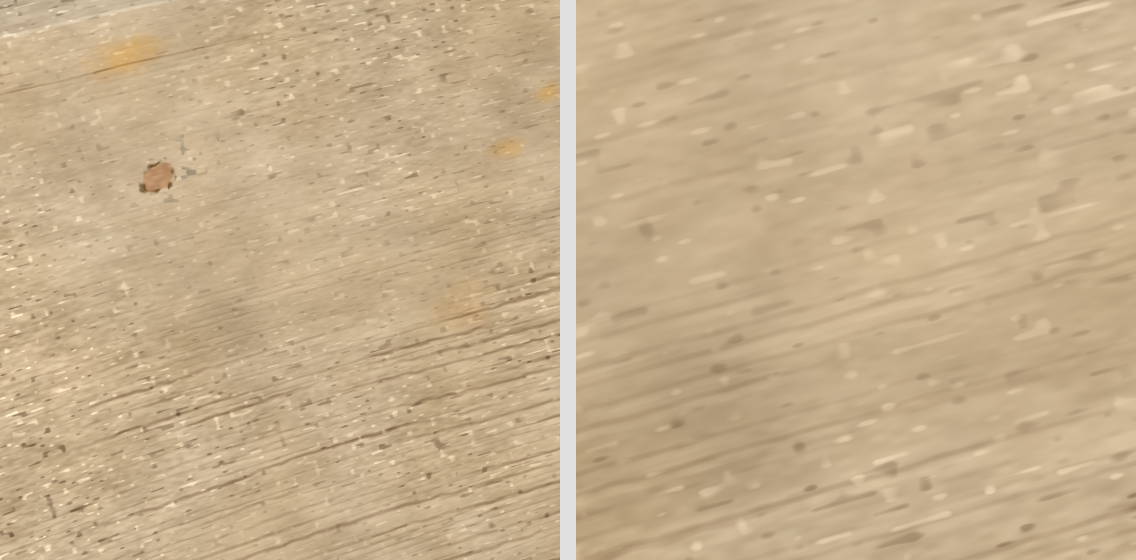
Left, the full canvas; right, a detail of the centre.
Reproduce this texture procedurally as a Shadertoy shader.

```glsl
// Weathered pale plank with slanted grain, open cracks, a small knot and rusty stains.

float hash(vec2 p) {
    vec3 q = fract(vec3(p.xyx) * 0.1031);
    q += dot(q, q.yzx + 33.33);
    return fract((q.x + q.y) * q.z);
}

float noise(vec2 p) {
    vec2 i = floor(p), f = fract(p);
    f = f * f * (3.0 - 2.0 * f);
    return mix(mix(hash(i), hash(i + vec2(1, 0)), f.x),
               mix(hash(i + vec2(0, 1)), hash(i + vec2(1, 1)), f.x), f.y);
}

float fbm(vec2 p) {
    float sum = 0.0, amp = 0.5;
    for (int i = 0; i < 5; i++) {
        sum += amp * noise(p);
        p = mat2(1.6, 1.2, -1.2, 1.6) * p + 7.3;
        amp *= 0.5;
    }
    return sum;
}

// Broken lines along the grain: x is the dark groove, y the bright ridge below it.
vec2 grooves(vec2 grain, float rows, float width) {
    float row = grain.y * rows + 0.7 * noise(grain * vec2(3.0, 5.0))
              + 0.16 * noise(grain * vec2(45.0, 20.0));
    float id = floor(row);
    float d = fract(row) - 0.5 - 0.4 * (hash(vec2(id, 3.7)) - 0.5);
    float along = noise(vec2(grain.x * 4.5 + id * 17.3, id + 0.5));
    float broken = noise(vec2(grain.x * 38.0, id * 5.1));
    float strength = smoothstep(0.3, 0.75, along) * (0.45 + 0.55 * broken);
    float w = width * (0.6 + 0.7 * along);
    float groove = 1.0 - smoothstep(w * 0.15, w, abs(d));
    float ridge = 1.0 - smoothstep(0.0, w * 1.6, abs(d + w * 1.9));
    return vec2(groove, ridge * broken) * strength;
}

// Soft spot with a ragged rim.
float stain(vec2 p, vec2 center, vec2 radius) {
    vec2 d = (p - center) / radius;
    d.y -= 0.3 * d.x;
    return 1.0 - smoothstep(0.15, 1.2, length(d) + 0.9 * (fbm(p * 28.0) - 0.5));
}

void mainImage(out vec4 fragColor, in vec2 fragCoord) {
    vec2 p = fragCoord / iResolution.xy;
    // Grain space: x runs along the fibres, y across; the slope eases towards the top.
    vec2 grain = vec2(p.x + 0.3 * p.y, p.y - p.x * (0.36 - 0.13 * p.y));

    // Broad mottling
    float blotch = fbm(p * vec2(5.0, 7.0) + 2.0) - 0.48;
    float patches = fbm(grain * vec2(13.0, 24.0) + 31.0) - 0.48;
    vec3 color = vec3(0.773, 0.681, 0.546);
    color += 0.10 * blotch + vec3(0.13, 0.13, 0.125) * patches;
    color += vec3(0.035, 0.0, -0.03) * (fbm(p * 6.0 + 50.0) - 0.48);

    // Fibres, rougher on the left and in scattered patches
    float rough = 0.6 + 0.8 * smoothstep(0.35, 0.65, fbm(p * 4.0 + 11.0));
    rough += 0.4 * (1.0 - smoothstep(0.0, 0.3, p.x)) * (1.0 - smoothstep(0.6, 0.75, p.y));
    float fibre = noise(grain * vec2(24.0, 115.0)) - 0.5;
    float fine = noise(grain * vec2(85.0, 230.0) + 9.0) - 0.5;
    color += rough * (0.05 * fibre + 0.06 * fine);

    // Pale worn areas beside the left edge and around the knot
    color += 0.045 * stain(p, vec2(0.04, 0.45), vec2(0.22, 0.24));
    color += vec3(0.025, 0.03, 0.035) * stain(p, vec2(0.34, 0.70), vec2(0.22, 0.13));

    // Bright flecks and dark pores
    float fleck = noise(grain * vec2(65.0, 150.0) + 70.0);
    float pore = noise(grain * vec2(58.0, 140.0) + 150.0);
    color += 0.11 * rough * smoothstep(0.77, 0.97, fleck);
    color -= vec3(0.13, 0.13, 0.115) * rough * smoothstep(0.79, 0.98, pore);

    // Fine grooves everywhere, open cracks on the lower half
    vec2 thin = grooves(grain + vec2(4.0, 2.0), 72.0, 0.2);
    float thinAmount = 0.3 + 0.5 * (1.0 - smoothstep(0.2, 0.5, grain.y));
    color += thinAmount * (0.06 * thin.y - vec3(0.10, 0.105, 0.10) * thin.x);
    vec2 crack = grooves(grain + vec2(1.0, 0.0), 31.0, 0.15);
    float lower = (1.0 - smoothstep(0.21, 0.31, grain.y)) * smoothstep(0.08, 0.2, p.x);
    float deep = exp(-dot((p - vec2(0.35, 0.26)) * vec2(4.5, 6.0), (p - vec2(0.35, 0.26)) * vec2(4.5, 6.0)));
    color -= lower * (0.65 + 0.75 * deep) * vec3(0.24, 0.26, 0.24) * crack.x;
    color += lower * (0.07 + 0.05 * deep) * crack.y;

    // Seams and the greyer board at the top
    float wave = 0.006 * (noise(p * 9.0) - 0.5);
    float seam = 1.0 - smoothstep(0.0005, 0.0035, abs(grain.y - 0.83 + wave));
    color -= vec3(0.13, 0.15, 0.15) * seam * (1.0 - smoothstep(0.35, 0.6, p.x)) * (0.4 + 0.6 * noise(p * 30.0));
    float board = smoothstep(0.926, 0.932, grain.y + wave);
    color += board * vec3(-0.01, 0.005, 0.025);
    color += 0.08 * (1.0 - smoothstep(0.001, 0.005, abs(grain.y - 0.931 + wave)));
    color += vec3(0.04, 0.045, 0.045) * stain(p, vec2(0.54, 0.985), vec2(0.06, 0.035));

    // Rusty stains
    float rust = 0.9 * stain(p, vec2(0.23, 0.90), vec2(0.075, 0.04))
               + 0.7 * stain(p, vec2(0.905, 0.735), vec2(0.035, 0.022))
               + 0.9 * stain(p, vec2(0.975, 0.835), vec2(0.025, 0.022))
               + 0.3 * stain(p, vec2(0.83, 0.45), vec2(0.07, 0.05));
    color += rust * vec3(0.045, -0.025, -0.13);

    // Knot with a broken dark rim and grey pits around it
    vec2 k = p - vec2(0.283, 0.682);
    k = mat2(0.9, -0.44, 0.44, 0.9) * k / vec2(0.034, 0.025);
    float r = length(k) + 0.6 * (fbm(p * 55.0) - 0.5);
    color = mix(color, vec3(0.73, 0.57, 0.42) + 0.1 * fine, 1.0 - smoothstep(0.8, 1.0, r));
    float rim = 1.0 - smoothstep(0.03, 0.2, abs(r - 0.93));
    color -= 0.33 * rim * smoothstep(0.25, 0.65, noise(p * 75.0 + 5.0));
    float pits = smoothstep(0.7, 0.9, noise(p * vec2(95.0, 120.0)));
    color -= vec3(0.18, 0.15, 0.11) * pits * smoothstep(1.0, 1.3, r) * stain(p, vec2(0.33, 0.70), vec2(0.08, 0.07));

    fragColor = vec4(clamp(color, 0.0, 1.0), 1.0);
}
```
